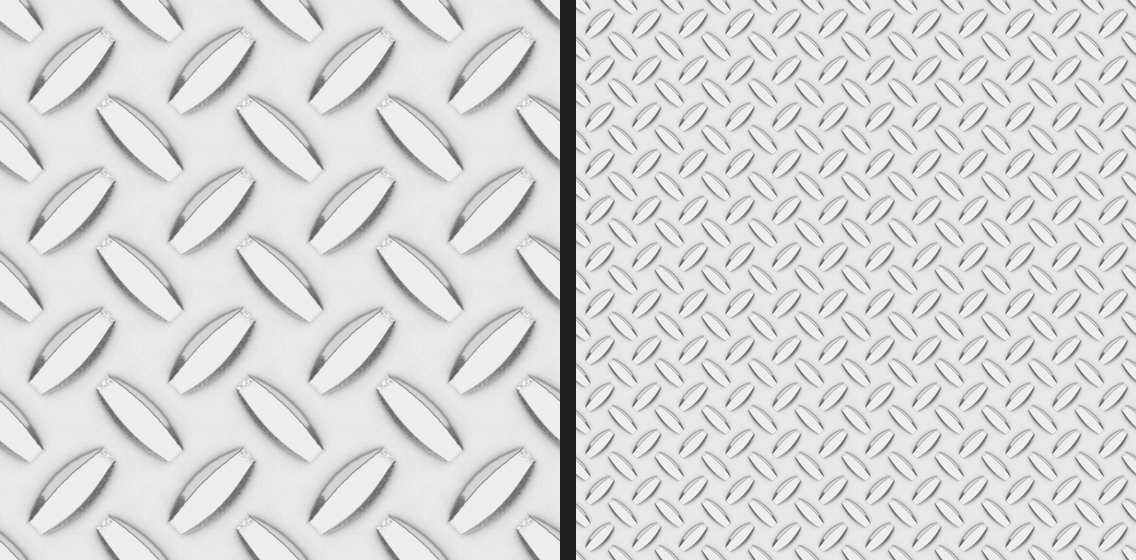
Left: one tile. Right: repeated 3 by 3.
Write a three.js fragment shader that draws this texture.

```glsl
varying vec2 vUv;

const float REPEATS = 4.0;
const float SOFT = 0.006;
const float HALF_LENGTH = 0.375;
const float END_WIDTH = 0.068;

const float PLATE = 0.912;
const float TOP_FACE = 0.93;
const float BEVEL = 0.83;
const float BEVEL_LINE = 0.47;
const float WEDGE = 0.37;
const float SHADE_DARK = 0.41;
const float SHADE_PALE = 0.61;
const float WORN_END = 0.83;

// Gradient noise that wraps after a whole number of steps
vec2 gradient(vec2 cell, float period) {
  vec2 c = mod(cell, period);
  float angle = 6.2832 * fract(sin(dot(c, vec2(12.99, 78.23))) * 43758.5);
  return vec2(cos(angle), sin(angle));
}

float gradientNoise(vec2 p, float period) {
  vec2 i = floor(p);
  vec2 f = p - i;
  vec2 s = f * f * f * (f * (f * 6.0 - 15.0) + 10.0);
  float a = dot(gradient(i, period), f);
  float b = dot(gradient(i + vec2(1.0, 0.0), period), f - vec2(1.0, 0.0));
  float c = dot(gradient(i + vec2(0.0, 1.0), period), f - vec2(0.0, 1.0));
  float d = dot(gradient(i + vec2(1.0), period), f - vec2(1.0));
  return mix(mix(a, b, s.x), mix(c, d, s.x), s.y);
}

float wrappedNoise(vec2 grid, float frequency) {
  return gradientNoise(grid * frequency, frequency);
}

// Smooth masks
float below(float x, float edge, float soft) {
  return 1.0 - smoothstep(edge - soft, edge + soft, x);
}

float between(float x, float lo, float hi, float soft) {
  return below(x, hi, soft) * (1.0 - below(x, lo, soft));
}

float line(float x, float width) {
  return exp(-x * x / (width * width));
}

vec2 aroundCentre(vec2 grid, vec2 centre) {
  return fract(grid - centre + 0.5) - 0.5;
}

// One raised lug, lying along the rising diagonal
float lug(float tone, vec2 p, float midWidth, float bevelWidth, float shadeWidth, float rough, float grain) {
  float u = (p.x + p.y) * 0.7071;
  float v = (p.y - p.x) * 0.7071;
  float t = u / HALF_LENGTH;
  float arch = max(1.0 - t * t, 0.0);
  float outer = mix(END_WIDTH, midWidth, arch) + 0.004 * rough;
  float ends = below(abs(t), 1.0, 0.015);

  // Soft contact shadow
  vec2 gap = max(vec2(abs(u) - HALF_LENGTH, abs(v) - outer), 0.0);
  float sideFade = below(abs(t), 0.97, 0.16);
  tone *= 1.0 - sideFade * (0.25 * exp(-length(gap) / 0.017) + 0.1 * exp(-length(gap) / 0.045));

  // Flat top
  float body = ends * below(abs(v), outer, SOFT);
  tone = mix(tone, TOP_FACE + 0.012 * grain, body);

  // Worn ends
  float upperEnd = smoothstep(0.82, 0.93, t + 0.5 * v);
  float lowerEnd = below(t, -0.97, 0.04);
  tone = mix(tone, WORN_END + 0.28 * grain, body * upperEnd * 0.8);
  tone = mix(tone, WORN_END + 0.15 * grain, body * lowerEnd * 0.5);

  // Pale bevel with a fine inner line and a dark wedge at its lower end
  float inner = outer - bevelWidth * pow(arch, 0.75);
  float bevel = ends * between(v, inner, outer, SOFT);
  float wedge = below(t, -0.48 + 0.06 * rough, 0.06);
  float wedgeTone = WEDGE + 0.12 * smoothstep(-0.9, -0.5, t) + 0.1 * grain;
  tone = mix(tone, mix(BEVEL, wedgeTone, wedge), bevel);
  tone = mix(tone, BEVEL_LINE, ends * line(v - inner, 0.005) * 0.75);
  tone = mix(tone, BEVEL_LINE, sideFade * line(v - outer, 0.009) * 0.55);

  // Shaded lower side, darkest toward the upper end
  float depth = shadeWidth * pow(arch, 0.6) * (0.9 + 0.2 * t) + 0.006 * rough * arch;
  float shade = ends * between(-v, outer - depth, outer, SOFT * 1.3);
  float across = clamp((outer + v) / max(depth, 0.01), 0.0, 1.0);
  float shadeTone = mix(SHADE_PALE, SHADE_DARK, smoothstep(-0.8, 0.4, t));
  shadeTone += 0.09 * (1.0 - across) + 0.12 * grain;
  return mix(tone, shadeTone, shade);
}

void main() {
  vec2 grid = vUv * REPEATS;
  float grain = wrappedNoise(grid, 64.0) + 0.6 * wrappedNoise(grid, 37.0);
  float rough = wrappedNoise(grid, 24.0) + 0.5 * wrappedNoise(grid, 48.0);

  // Plate with fine grain and faint clouding
  float tone = PLATE + 0.018 * grain + 0.012 * wrappedNoise(grid, 8.0);

  // Two mirrored lugs in every repeat
  vec2 rising = aroundCentre(grid, vec2(0.516, 0.49));
  vec2 falling = aroundCentre(grid, vec2(-0.004, 0.006)) * vec2(-1.0, 1.0);
  tone = lug(tone, rising, 0.164, 0.072, 0.058, rough, grain);
  tone = lug(tone, falling, 0.146, 0.048, 0.043, rough, grain);

  gl_FragColor = vec4(vec3(clamp(tone, 0.0, 1.0)), 1.0);
}
```
